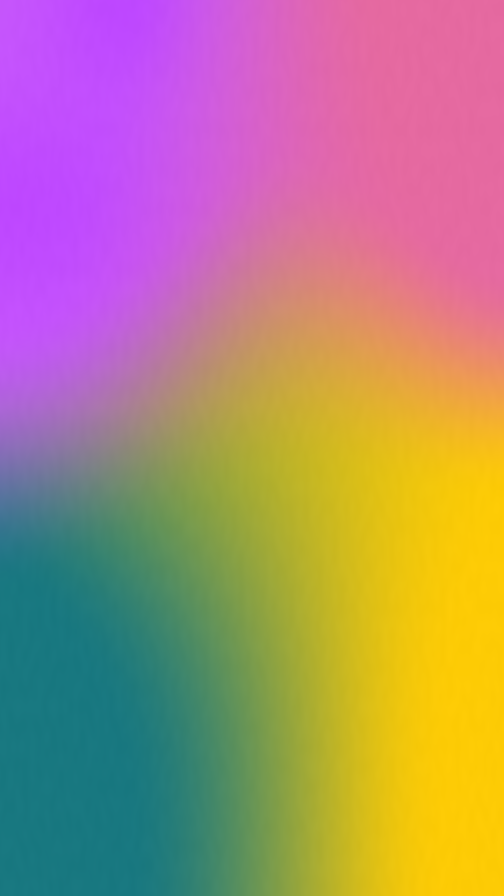
This background is drawn by a Shadertoy shader. Its source:

```glsl
const vec3 TEAL = vec3(0.095, 0.470, 0.502);
const vec3 YELLOW = vec3(0.992, 0.796, 0.018);
const vec3 PINK = vec3(0.898, 0.412, 0.628);
const vec3 PURPLE = vec3(0.780, 0.345, 0.985);
const vec3 DEEP_PURPLE = vec3(0.745, 0.280, 1.000);

const vec2 DEEP_SPOT_TOP = vec2(0.24, 1.00);
const vec2 DEEP_SPOT_LEFT = vec2(0.02, 0.77);
const float CREST_X = 0.56;
const float CREST_WIDTH = 0.30;
const float CREST_HEIGHT = 0.13;
const float CREST_SOFTNESS = 0.06;
const vec2 GRAIN_CELLS = vec2(70.0, 45.0);
const float GRAIN_STRENGTH = 0.010;

// Smooth step around a centre with a given half width
float softEdge(float center, float halfWidth, float x) {
    return smoothstep(center - halfWidth, center + halfWidth, x);
}

float glow(vec2 p, vec2 center, vec2 radius) {
    vec2 d = (p - center) / radius;
    return exp(-dot(d, d));
}

// Gradient noise
vec2 cellGradient(vec2 cell) {
    float h = fract(sin(dot(cell, vec2(127.1, 311.7))) * 43758.5);
    return vec2(cos(6.2832 * h), sin(6.2832 * h));
}

float gradientNoise(vec2 p) {
    vec2 i = floor(p), f = fract(p);
    vec2 w = f * f * (3.0 - 2.0 * f);
    vec2 e = vec2(0.0, 1.0);
    float a = dot(cellGradient(i), f);
    float b = dot(cellGradient(i + e.yx), f - e.yx);
    float c = dot(cellGradient(i + e.xy), f - e.xy);
    float d = dot(cellGradient(i + e.yy), f - e.yy);
    return mix(mix(a, b, w.x), mix(c, d, w.x), w.y);
}

// Teal to yellow: the edge leans left and widens with height
vec3 lowerField(vec2 uv) {
    float lean = pow(min(uv.y, 0.55), 3.0);
    float blend = softEdge(0.57 - 1.8 * lean, 0.32 + 3.2 * lean, uv.x);
    return mix(TEAL, YELLOW, blend);
}

// Purple with two deeper spots, fading to pink
vec3 upperField(vec2 uv) {
    float drop = 1.0 - uv.y;
    float deep = glow(uv, DEEP_SPOT_TOP, vec2(0.16, 0.10))
               + glow(uv, DEEP_SPOT_LEFT, vec2(0.32, 0.13));
    vec3 purple = mix(PURPLE, DEEP_PURPLE, min(deep, 1.0));
    float blend = softEdge(0.51 - 0.15 * drop, 0.25 + 0.4 * drop, uv.x);
    return mix(purple, PINK, blend);
}

// Share of the upper field above a rounded border, softest at its crest
float upperShare(vec2 uv) {
    float d = (uv.x - CREST_X) / CREST_WIDTH;
    float crest = exp(-d * d);
    float height = 0.485 + 0.07 * uv.x + CREST_HEIGHT * crest;
    float softness = 0.15 - 0.03 * uv.x + CREST_SOFTNESS * crest;
    return softEdge(height, softness, uv.y);
}

void mainImage(out vec4 fragColor, in vec2 fragCoord) {
    vec2 uv = fragCoord / iResolution.xy;
    vec3 color = mix(lowerField(uv), upperField(uv), upperShare(uv));
    color += GRAIN_STRENGTH * gradientNoise(uv * GRAIN_CELLS);
    fragColor = vec4(color, 1.0);
}
```
